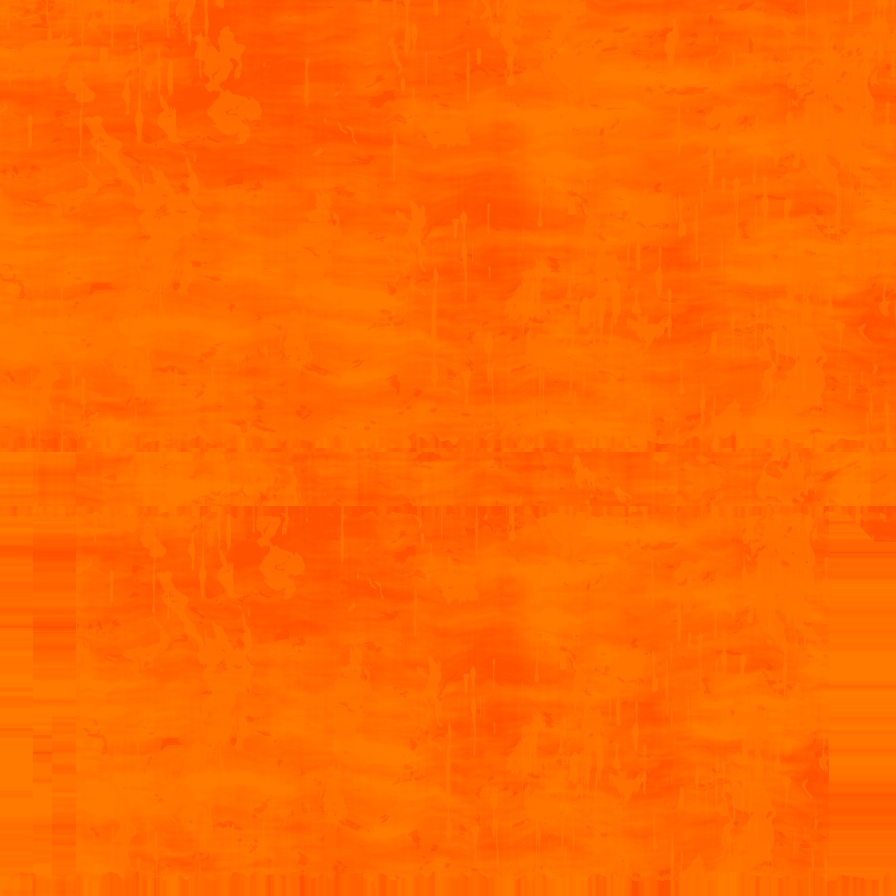
A WebGL 1 fragment shader for this texture:

```glsl
precision highp float;
uniform vec2 u_resolution;

#define DEEP vec3(1.0, 0.322, 0.0)
#define BRIGHT vec3(1.0, 0.474, 0.0)
#define BASE_TONE 0.565
#define CONTRAST 1.25
#define FINE_GAIN 0.75
#define STRIPE_GAIN 0.8
#define BAND_LOW 0.435
#define BAND_HIGH 0.495
#define COPY_SCALE 1.2
#define COPY_CENTRE 0.58

float hash(vec2 p) {
  vec3 q = fract(p.xyx * 0.1031);
  q += dot(q, q.yzx + 33.33);
  return fract((q.x + q.y) * q.z);
}

float noise(vec2 p) {
  vec2 i = floor(p), f = fract(p);
  f = f * f * (3.0 - 2.0 * f);
  return mix(mix(hash(i), hash(i + vec2(1, 0)), f.x),
             mix(hash(i + vec2(0, 1)), hash(i + 1.0), f.x), f.y);
}

// Rough fractal noise, each octave slightly turned to hide the lattice
float fbm(vec2 p) {
  float sum = 0.0, amp = 0.434;
  for (int i = 0; i < 5; i++) {
    sum += amp * noise(p);
    p = mat2(1.99, 0.25, -0.25, 1.99) * p + 17.3;
    amp *= 0.6;
  }
  return sum;
}

// Thin ragged runs of paint, gathered in clusters
float drips(vec2 p) {
  float cover = 0.0;
  for (int k = 0; k < 3; k++) {
    float layer = float(k);
    vec2 grid = vec2(30.0 + 27.0 * layer, 6.0 + 4.0 * layer);
    vec2 g = p * grid + layer * 7.37;
    g.y += 5.0 * hash(vec2(floor(g.x), layer));
    vec2 id = floor(g), f = fract(g);
    float cluster = noise(p * vec2(6.0, 4.0) + 60.0);
    float present = step(1.08 - 0.6 * cluster, hash(id + 41.0 * layer));
    float span = 0.2 + 0.65 * hash(id + 5.7);
    float along = clamp((f.y - 0.9 + span) / span, 0.0, 1.0);
    float centre = 0.35 + 0.3 * hash(id + 9.1) + 0.1 * noise(p * vec2(20.0, 45.0));
    float radius = 0.0006 + 0.008 * hash(id + 2.3) * pow(noise(p * vec2(60.0, 75.0)), 2.0);
    radius *= smoothstep(0.0, 0.1, along) * smoothstep(1.0, 0.9, along);
    float d = abs(f.x - centre) / grid.x - radius;
    cover = max(cover, present * smoothstep(0.001, -0.001, d) * step(0.0001, radius));
  }
  return cover;
}

// Brushed layer: clouds, horizontal streaks, washes, chips and specks
float paint(vec2 p, float dripAmount) {
  vec2 bend = vec2(fbm(p * vec2(6.0, 8.0) + 70.0), fbm(p * vec2(7.0, 5.0))) - 0.5;
  vec2 w = p + bend * vec2(0.12, 0.05);
  float broad = fbm(w * vec2(4.0, 8.0) + 3.0) - 0.5;
  float streak = fbm(w * vec2(8.0, 46.0) + 21.0) - 0.5;
  float wash = fbm((p + bend * vec2(0.03, 0.1)) * vec2(10.0, 3.0) + 35.0) - 0.5;
  float fibre = fbm(w * vec2(32.0, 120.0) + 11.0) - 0.5;
  float thread = noise(p * vec2(16.0, 240.0)) - 0.5;
  float weave = noise(p * vec2(250.0, 14.0)) - 0.5;
  float tone = BASE_TONE + CONTRAST * (1.15 * broad + 0.85 * streak + 0.6 * wash);
  float grainMask = 0.4 + 1.2 * noise(p * vec2(5.0, 6.0) + 90.0);
  tone += FINE_GAIN * grainMask * (0.7 * fibre + 0.2 * thread + 0.13 * weave);
  float column = (p.x - 0.6 + 0.1 * wash) / 0.04;
  tone += 0.18 * exp(-column * column);
  float chips = fbm(w * vec2(26.0, 13.0) + 50.0);
  tone = mix(tone, 0.86, 0.7 * smoothstep(0.615, 0.635, chips));
  tone -= 0.4 * smoothstep(0.69, 0.75, fbm(w * vec2(50.0, 70.0) + 8.0));
  return mix(tone, 0.9, 0.75 * dripAmount * drips(p));
}

float stripes(float along, float seed) {
  return STRIPE_GAIN * (0.5 * noise(vec2(along * 70.0, seed))
                      + 0.5 * noise(vec2(along * 240.0, seed + 9.0)) - 0.5);
}

void main() {
  vec2 p = gl_FragCoord.xy / u_resolution;
  vec2 q = p;
  float extra = 0.0, dripAmount = 1.0;

  // Ragged vertical smears along the seams and the lower border
  float ragged = 0.02 * (0.4 + 0.6 * noise(vec2(p.x * 130.0, 4.0)));
  float upperSeam = step(BAND_HIGH, p.y) * step(p.y, BAND_HIGH + ragged);
  float lowerSeam = step(BAND_LOW - 0.7 * ragged, p.y) * step(p.y, BAND_LOW);
  float border = step(p.y, 0.008 + ragged);
  float smear = max(max(upperSeam, lowerSeam), border);
  if (upperSeam > 0.5) q.y = BAND_HIGH + 0.02;
  if (lowerSeam > 0.5) q.y = BAND_LOW - 0.016;
  if (border > 0.5) q.y = 0.024;
  extra += smear * (1.2 * stripes(p.x, 3.0 + floor(p.y * 8.0)) - 0.16);

  // Lower half: narrowed copy whose sides are pulled out sideways
  float diagonal = max(0.395, 0.447 - max(p.x - 0.925, 0.0));
  float rightSide = step(0.925, p.x) * step(p.y, diagonal);
  float leftSide = step(p.x, 0.085) * step(p.y, BAND_HIGH);
  if (p.y < BAND_LOW) {
    q.x = COPY_CENTRE + (q.x - COPY_CENTRE) * COPY_SCALE;
    q.y += 0.508;
  } else if (p.y < BAND_HIGH) {
    // Middle band: blocks of flat tone with a fine woven grain
    float block = floor(p.x * 14.0 + 0.4);
    q += vec2(0.3, 2.0);
    dripAmount = 0.0;
    extra += 0.25 * (hash(vec2(block, 6.0)) - 0.5);
    extra += 0.3 * stripes(p.x, 12.0) + 0.35 * stripes(p.y, block);
  }
  float strip = step(0.037, p.x) + step(0.058, p.x) * step(p.y, 0.2);
  if (leftSide > 0.5) {
    q.x = 0.02 * strip;
    extra += 0.7 * stripes(p.y, 20.0 + strip) - 0.1 * strip + 0.05;
  }
  if (rightSide > 0.5) {
    q.x = 1.0;
    extra += 0.3 * stripes(p.y, 31.0) + 0.14;
  }

  float tone = clamp(paint(q, dripAmount) + extra, 0.0, 1.0);
  gl_FragColor = vec4(mix(DEEP, BRIGHT, tone), 1.0);
}
```
